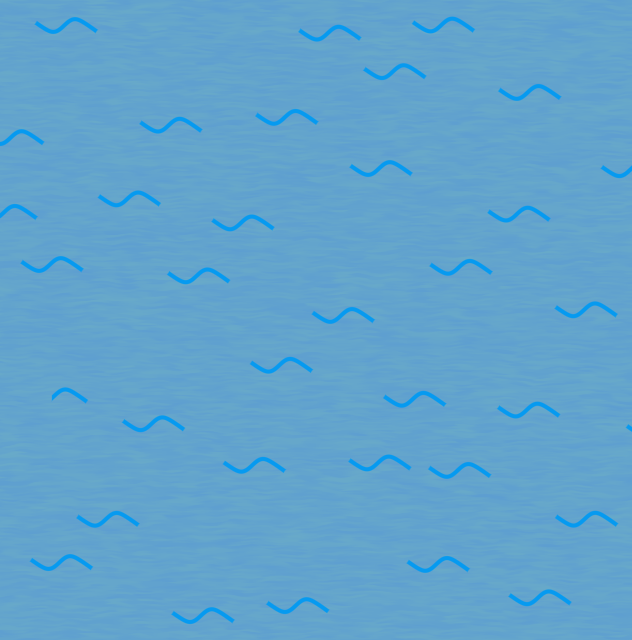
Reproduce this pattern procedurally as a WebGL 2 fragment shader.

```glsl
#version 300 es
precision highp float;
// Calm water: short bright wave strokes scattered over a softly streaked blue.
// Strokes sit on a jittered grid and are drawn from a distance to an S-curve;
// the streaks are two layers of smooth cellular noise, stretched sideways.

uniform vec2 u_resolution;
out vec4 fragColor;

// Colours
const vec3 WATER = vec3(0.387, 0.642, 0.802);
const vec3 STREAK_SHIFT = vec3(0.034, 0.036, -0.024);
const vec3 STROKE = vec3(0.022, 0.605, 0.942);

// Lengths, as fractions of the canvas height
const vec2 CELL = vec2(0.195, 0.153);
const vec2 JITTER = vec2(0.092, 0.115);
const float WAVE_LENGTH = 0.095;
const float TROUGH_X = 0.0273;
const float CREST_X = 0.0612;
const float AMPLITUDE = 0.0099;
const float TAIL_BEND = 0.0099;
const float TAIL_SLOPE = 0.75;
const float HALF_WIDTH = 0.0032;
const float CUT_CHANCE = 0.15;

// Streak cells per canvas height
const vec2 FINE_STREAKS = vec2(42.0, 330.0);
const vec2 BROAD_STREAKS = vec2(17.0, 120.0);

const float PI = 3.14159265;

vec3 hash3(vec2 cell) {
    vec3 p = fract(cell.xyx * vec3(0.1031, 0.1030, 0.0973));
    p += dot(p, p.yxz + 33.33);
    return fract((p.xxy + p.yzz) * p.zyx);
}

// Smooth cellular noise: tones of nearby random points, blended by distance
float cellTone(vec2 p) {
    vec2 base = floor(p);
    float tone = 0.0;
    float total = 0.0;
    for (int y = -1; y <= 1; y++) {
        for (int x = -1; x <= 1; x++) {
            vec2 cell = base + vec2(x, y);
            vec3 rnd = hash3(cell + 71.0);
            vec2 offset = cell + rnd.xy - p;
            float weight = exp(-5.0 * dot(offset, offset));
            tone += weight * (rnd.z - 0.5);
            total += weight;
        }
    }
    return tone / total;
}

vec3 waterColour(vec2 p) {
    p.y += 0.0012 * sin(p.x * 47.0 + p.y * 31.0) + 0.0007 * sin(p.x * 113.0 - p.y * 59.0);
    float tone = 0.95 * cellTone(p * FINE_STREAKS) + 0.45 * cellTone(p * BROAD_STREAKS + 19.0);
    return WATER + STREAK_SHIFT * tone;
}

// Sine between trough and crest, with tails that straighten outwards
float tail(float d) {
    return TAIL_SLOPE * (sqrt(d * d + TAIL_BEND * TAIL_BEND) - TAIL_BEND);
}

float waveHeight(float x) {
    if (x < TROUGH_X) return tail(TROUGH_X - x) - AMPLITUDE;
    if (x > CREST_X) return AMPLITUDE - tail(x - CREST_X);
    return -AMPLITUDE * cos(PI * (x - TROUGH_X) / (CREST_X - TROUGH_X));
}

// Signed distance to one stroke whose left end is near the origin
float strokeDistance(vec2 p) {
    float eps = 0.0005;
    float slope = (waveHeight(p.x + eps) - waveHeight(p.x - eps)) / (2.0 * eps);
    float rise = p.y - waveHeight(p.x);
    float stretch = 1.0 + slope * slope;
    float footX = p.x + rise * slope / stretch;
    float side = abs(rise) * inversesqrt(stretch) - HALF_WIDTH;
    float ends = abs(footX - 0.5 * WAVE_LENGTH) - 0.5 * WAVE_LENGTH;
    return max(side, ends);
}

// Nearest stroke of the jittered grid; a few are cut off upright
float scatteredStrokes(vec2 p) {
    float nearest = 1.0;
    float row = floor(p.y / CELL.y);
    for (int y = -1; y <= 1; y++) {
        float cellY = row + float(y);
        float shift = 0.37 * cellY;
        float column = floor(p.x / CELL.x - shift);
        for (int x = -1; x <= 1; x++) {
            vec2 cell = vec2(column + float(x), cellY);
            vec3 rnd = hash3(cell + 23.0);
            vec3 cut = hash3(cell + 157.0);
            vec2 start = (cell + vec2(shift, 0.12)) * CELL + rnd.xy * JITTER;
            vec2 local = p - start;
            float d = strokeDistance(local);
            if (cut.x < CUT_CHANCE) {
                float edge = local.x - WAVE_LENGTH * mix(0.3, 0.7, cut.y);
                d = max(d, cut.z < 0.5 ? edge : -edge);
            }
            nearest = min(nearest, d);
        }
    }
    return nearest;
}

void main() {
    vec2 p = gl_FragCoord.xy / u_resolution.y;
    float soft = 0.75 / u_resolution.y;
    float ink = 1.0 - smoothstep(-soft, soft, scatteredStrokes(p));
    fragColor = vec4(mix(waterColour(p), STROKE, ink), 1.0);
}
```
